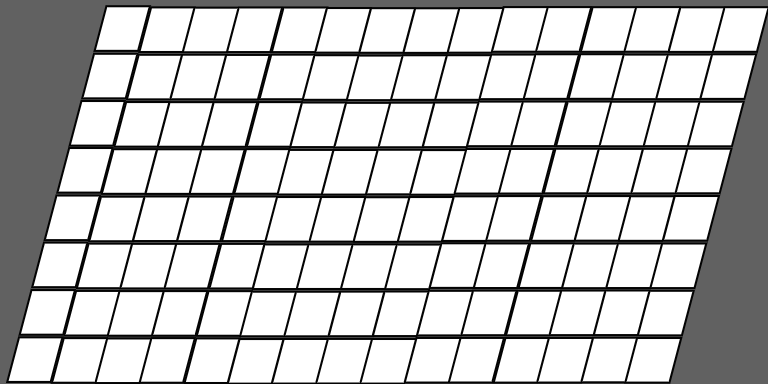
Reproduce this pattern procedurally as a Shadertoy shader.

```glsl
// A leaning grid of white outlined parallelograms on grey, with a few heavier seams.

// Lengths are fractions of the canvas height.
const vec2  GRID_COUNT  = vec2(15.0, 8.0);
const vec2  GRID_ORIGIN = vec2(0.0185, 0.0031);
const vec2  PITCH       = vec2(0.1150, 0.12305);
const float CELL_HEIGHT = 0.1162;
const float LEAN        = 0.2640;   // sideways shift per unit of height
const float HALF_STROKE = 0.0027;
const float SEAM_INSET  = 0.0019;   // pulled in on both sides of a seam
const vec2  JITTER      = vec2(0.0007, 0.0010);
const float STEP_UNIT   = 0.0026;   // scale of the vertical steps between bands

const vec3 BACKGROUND = vec3(0.38);
const vec3 FILL       = vec3(1.0);
const vec3 INK        = vec3(0.01);

vec2 hash22(vec2 p) {
    vec3 q = fract(p.xyx * vec3(0.1031, 0.1030, 0.0973));
    q += dot(q, q.yzx + 33.33);
    return fract((q.xx + q.yz) * q.zy);
}

// 1 when the boundary at the left of this column is a heavy seam
float isSeam(float column) {
    return (column == 1.0 || column == 4.0 || column == 11.0) ? 1.0 : 0.0;
}

// Small vertical offset shared by a band of columns
float bandLift(float column) {
    float lift = column < 1.0 ? 1.0 : column < 5.0 ? -0.1 : column < 9.0 ? -0.7 : 0.3;
    return lift * STEP_UNIT;
}

// Signed distance to one cell, in sheared coordinates
float cellDistance(vec2 p, vec2 id) {
    float left  = id.x * PITCH.x + SEAM_INSET * isSeam(id.x);
    float right = (id.x + 1.0) * PITCH.x - SEAM_INSET * isSeam(id.x + 1.0);
    vec2 halfSize = 0.5 * vec2(right - left, CELL_HEIGHT);
    vec2 center = vec2(0.5 * (left + right), id.y * PITCH.y + halfSize.y);
    center += (hash22(id + 7.0) - 0.5) * JITTER;
    center.y += bandLift(id.x);
    vec2 edge = abs(p - center) - halfSize;
    edge.x *= inversesqrt(1.0 + LEAN * LEAN);
    return max(edge.x, edge.y);
}

float coverage(float d, float pixel) {
    return clamp(0.5 - d / pixel, 0.0, 1.0);
}

void mainImage(out vec4 fragColor, in vec2 fragCoord) {
    float pixel = 1.0 / iResolution.y;
    vec2 p = fragCoord * pixel - GRID_ORIGIN;
    p.x -= LEAN * p.y;

    // Nearest fill and outline among the neighbouring cells
    vec2 home = floor(p / PITCH);
    float fillDist = 1.0;
    float lineDist = 1.0;
    for (int j = -1; j <= 1; j++) {
        for (int i = -1; i <= 1; i++) {
            vec2 id = home + vec2(i, j);
            if (any(lessThan(id, vec2(0.0))) || any(greaterThanEqual(id, GRID_COUNT))) continue;
            float d = cellDistance(p, id);
            fillDist = min(fillDist, d);
            lineDist = min(lineDist, abs(d) - HALF_STROKE);
        }
    }

    vec3 color = mix(BACKGROUND, FILL, coverage(fillDist, pixel));
    color = mix(color, INK, coverage(lineDist, pixel));
    fragColor = vec4(color, 1.0);
}
```
